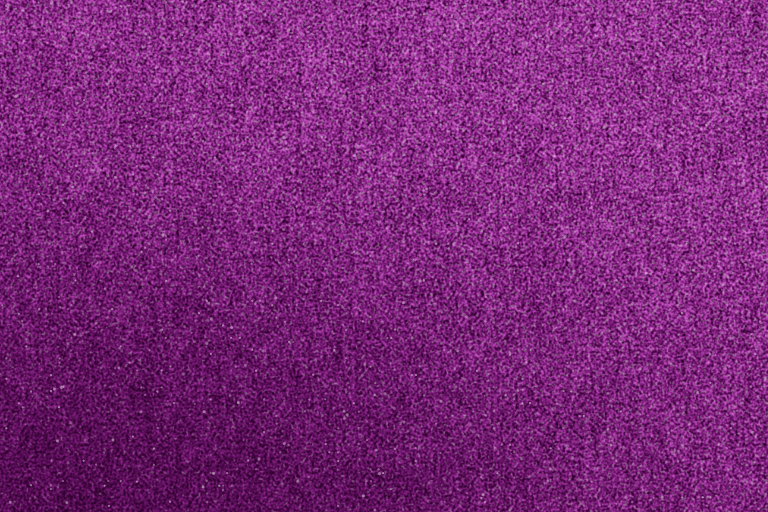
Reproduce this texture procedurally as a WebGL 2 fragment shader.

```glsl
#version 300 es
precision highp float;
// Fine purple glitter cloth with a soft shadow at the lower left.

uniform vec2 u_resolution;
out vec4 fragColor;

// Two random values from 0 to 1 for a lattice cell.
vec2 hash2(vec2 cell) {
    uvec2 q = uvec2(ivec2(cell) + 4096) * uvec2(1597334673u, 3812015801u);
    uint n = (q.x ^ q.y) * 1597334673u;
    n = (n ^ (n >> 15)) * 2246822519u;
    n ^= n >> 13;
    return vec2(n & 0xffffu, n >> 16) / 65535.0;
}

float cornerSlope(vec2 cell, vec2 offset) {
    float angle = 6.28319 * hash2(cell).x;
    return dot(vec2(cos(angle), sin(angle)), offset);
}

float gradientNoise(vec2 p) {
    vec2 i = floor(p), f = fract(p);
    vec2 w = f * f * f * (f * (f * 6.0 - 15.0) + 10.0);
    vec2 e = vec2(1.0, 0.0);
    float low = mix(cornerSlope(i, f), cornerSlope(i + e, f - e), w.x);
    float high = mix(cornerSlope(i + e.yx, f - e.yx), cornerSlope(i + 1.0, f - 1.0), w.x);
    return mix(low, high, w.y);
}

// Sparse round flecks, one candidate per cell, kept inside its cell.
float sparkles(vec2 p, float share) {
    vec2 cell = floor(p);
    vec2 pick = hash2(cell + 700.0);
    vec2 center = 0.4 + 0.2 * hash2(cell + 300.0);
    float spot = 1.0 - smoothstep(0.12, 0.4, length(fract(p) - center));
    return spot * step(pick.x, share) * mix(0.35, 1.0, pick.y);
}

void main() {
    vec2 uv = gl_FragCoord.xy / u_resolution;
    vec2 p = gl_FragCoord.xy / u_resolution.y;
    mat2 turn = mat2(0.8, 0.6, -0.6, 0.8);

    // Broad light: bright above and right, shaded at the lower left.
    vec2 toShadow = (uv - vec2(0.22, 0.08)) * vec2(1.5, 1.8);
    vec2 toEdge = uv - vec2(0.65, 0.65);
    float light = 0.59 - 0.2 * exp(-dot(toShadow, toShadow)) - 0.1 * dot(toEdge, toEdge);

    // Glitter grain, clumps of several sizes and faint upright threads.
    float grain = 0.66 * gradientNoise(p * vec2(163.0, 149.0))
                + 0.64 * gradientNoise(turn * p * 211.0 + 31.0)
                + 0.24 * gradientNoise(turn * p * 71.0 + 87.0)
                + 0.16 * gradientNoise(turn * p * 33.0 + 143.0)
                + 0.18 * gradientNoise(p * vec2(85.0, 11.0) + 53.0)
                + 0.1 * gradientNoise(p * 9.0 + 19.0);
    float tone = light * (1.0 + grain);
    tone = clamp(tone - 0.35 * max(tone - 0.66, 0.0), 0.19, 0.85);

    // Purple ramp; some grains are paler and greyer.
    vec3 color = vec3(tone, 0.67 * pow(tone, 2.4), tone * 0.985);
    float grey = smoothstep(0.1, 0.32, gradientNoise(turn * p * 139.0 + 211.0));
    color.g += 0.16 * grey * smoothstep(0.3, 0.5, tone);

    // Pale flecks catching the light.
    float fleck = max(sparkles(p * 125.0, 0.03), sparkles(turn * p * 92.0 + 40.0, 0.016));
    color = mix(color, vec3(0.77, 0.64, 0.76), 0.8 * fleck);

    fragColor = vec4(color, 1.0);
}
```
